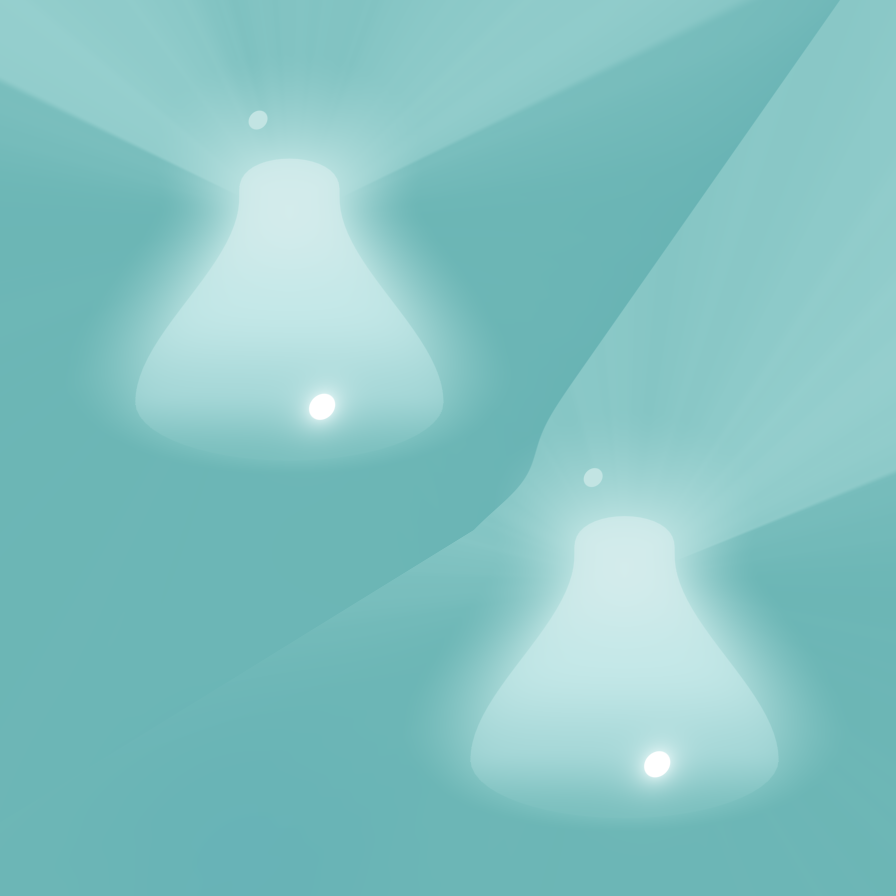
A Shadertoy shader for this background:

```glsl
const vec3 TEAL = vec3(0.425, 0.715, 0.712);
const vec3 PALE = vec3(0.60, 0.82, 0.815);
const vec3 DEEP = vec3(0.395, 0.69, 0.70);
const vec3 MIST = vec3(0.83, 0.925, 0.925);
const vec2 UPPER_BASE = vec2(0.323, 0.486);
const vec2 LOWER_BASE = vec2(0.697, 0.087);
const float HEIGHT = 0.337;
const float PI = 3.14159265;

float hash(float n) {
    return fract(sin(n * 127.1) * 4375.85);
}

float noise(float x) {
    float cell = floor(x);
    return mix(hash(cell), hash(cell + 1.0), smoothstep(0.0, 1.0, x - cell));
}

// Angle measured clockwise from straight up
float angleFromUp(vec2 p) {
    return atan(p.x, p.y);
}

// Fine radial streaks, faded out at the angular seam
float rays(float angle, float seed) {
    float streak = 0.6 * noise(angle * 9.0 + seed) + 0.4 * noise(angle * 27.0 + seed);
    return (streak - 0.5) * (1.0 - smoothstep(2.4, PI, abs(angle)));
}

// Half width of the pear at height h above its base
float profile(float h) {
    float width = mix(0.172, 0.056, smoothstep(0.065, 0.293, h));
    float low = max(0.0, 0.065 - h) / 0.065;
    float high = max(0.0, h - 0.300) / 0.037;
    return width * sqrt(max(0.0, 1.0 - low * low - pow(high, 2.5)));
}

float segmentDistance(vec2 p, vec2 a, vec2 b) {
    vec2 along = b - a;
    float t = clamp(dot(p - a, along) / dot(along, along), 0.0, 1.0);
    return length(p - a - along * t);
}

// Signed distance to the mirrored profile
float pearDistance(vec2 p) {
    p.x = abs(p.x);
    float nearest = 10.0;
    vec2 last = vec2(0.0);
    for (int i = 1; i <= 48; i++) {
        float h = HEIGHT * (0.5 - 0.5 * cos(PI * float(i) / 48.0));
        vec2 next = vec2(profile(h), h);
        nearest = min(nearest, segmentDistance(p, last, next));
        last = next;
    }
    bool inside = p.y > 0.0 && p.y < HEIGHT && p.x < profile(p.y);
    return inside ? -nearest : nearest;
}

// Tilted oval highlight distance
float ovalDistance(vec2 p, float radius) {
    vec2 q = vec2(p.x + p.y, p.y - p.x) * 0.7071;
    return length(q * vec2(0.92, 1.09)) - radius;
}

float cover(float d, float pixel) {
    return 1.0 - smoothstep(-pixel, pixel, d);
}

// Light fan above the upper pear
float upperFan(vec2 p) {
    float a = angleFromUp(p);
    float side = abs(a);
    float edge = 1.0 - smoothstep(1.105, 1.135, side);
    float fade = 1.0 - smoothstep(1.0, 1.55, side);
    float level = mix(0.45, 0.78, smoothstep(0.1, 0.95, side)) + 0.14 * smoothstep(0.2, 1.0, -a);
    return level * mix(fade, edge, 0.55) + 0.16 * rays(a, 7.0) * (0.25 + fade);
}

// Light fan around the lower pear
float lowerFan(vec2 p) {
    float a = angleFromUp(p);
    float edge = 1.0 - smoothstep(1.175, 1.20, a);
    float fade = 1.0 - smoothstep(1.0, 1.65, a);
    float left = smoothstep(-2.0, -1.2, a);
    float level = 0.60 + 0.24 * smoothstep(0.1, 0.75, a);
    return level * left * mix(fade, edge, 0.6) + 0.16 * rays(a, 31.0) * (0.25 + left * fade);
}

// Horizontal position of the dividing curve
float divider(float y) {
    float bend = (y - 0.4635) / 0.046;
    float upper = 0.2375 + 0.70 * y + 0.022 * exp(-bend * bend);
    return min(upper, 1.62 * y - 0.133);
}

vec3 background(vec2 uv, float pixel) {
    float d = (divider(uv.y) - uv.x) * 0.82;
    float shade = exp(-max(d, 0.0) * 14.0) * smoothstep(0.3, 0.5, uv.y);
    vec3 left = mix(TEAL, PALE, upperFan(uv - vec2(0.3255, 0.753)));
    left = mix(left, DEEP, 0.45 * shade);
    vec3 right = mix(TEAL, PALE, lowerFan(uv - vec2(0.699, 0.352)));
    vec3 color = mix(left, right, cover(d, pixel));
    float pool = 1.0 - smoothstep(0.0, 0.3, length(uv - vec2(0.28, 0.03)));
    return mix(color, vec3(0.39, 0.69, 0.72), 0.5 * pool);
}

vec3 drawPear(vec3 color, vec2 p, float pixel) {
    float d = pearDistance(p);

    // Halo, wide at the crown and narrow beneath
    float reach = 0.014 + 0.07 * smoothstep(-0.03, 0.10, p.y) + 0.035 * smoothstep(0.26, 0.42, p.y);
    float halo = pow(clamp(1.0 - max(d, 0.0) / reach, 0.0, 1.0), 1.5);
    vec3 haloColor = mix(vec3(0.47, 0.745, 0.74), vec3(0.71, 0.875, 0.87), smoothstep(-0.01, 0.24, p.y));
    color = mix(color, haloColor, halo);

    // Translucent body
    vec3 body = mix(vec3(0.49, 0.755, 0.75), vec3(0.64, 0.84, 0.84), smoothstep(0.0, 0.08, p.y));
    body = mix(body, vec3(0.77, 0.91, 0.91), smoothstep(0.05, 0.18, p.y));
    body = mix(body, MIST, smoothstep(0.16, 0.28, p.y));
    body = mix(body, haloColor, 0.3 * exp(min(d, 0.0) * 45.0));
    color = mix(color, body, cover(d, pixel));

    // Highlights
    float faint = ovalDistance(p - vec2(-0.035, 0.380), 0.0105);
    color = mix(color, vec3(0.76, 0.895, 0.89), cover(faint, pixel));
    float bright = ovalDistance(p - vec2(0.0365, 0.060), 0.0145);
    color = mix(color, vec3(0.93, 0.98, 0.98), 0.65 * exp(-max(bright, 0.0) * 75.0));
    return mix(color, vec3(1.0), cover(bright, pixel));
}

void mainImage(out vec4 fragColor, in vec2 fragCoord) {
    vec2 uv = fragCoord / iResolution.xy;
    float pixel = 0.8 / iResolution.y;
    vec3 color = background(uv, pixel);
    color = drawPear(color, uv - UPPER_BASE, pixel);
    color = drawPear(color, uv - LOWER_BASE, pixel);
    fragColor = vec4(color, 1.0);
}
```
